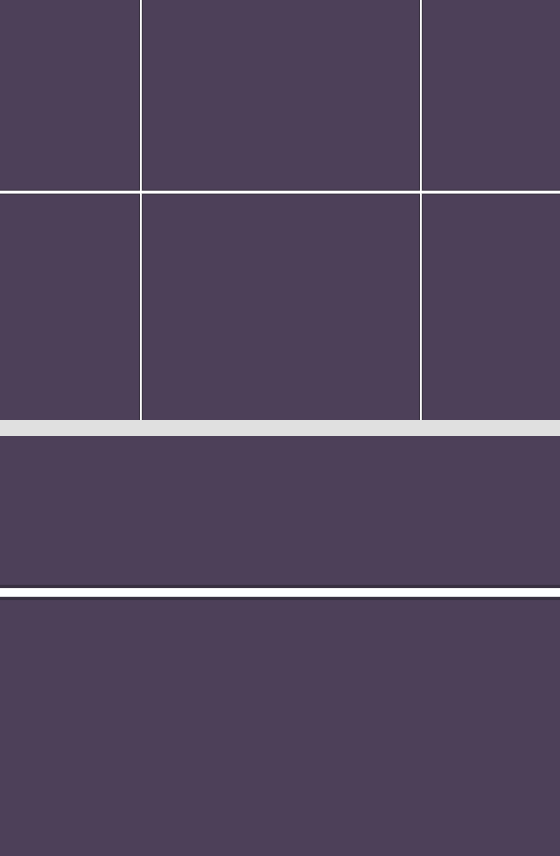
Top, the full canvas; bottom, a detail of the centre.
Give the GLSL for this pattern, as a Shadertoy shader.

```glsl
// Lengths are fractions of the canvas height
const float TILE_SIZE = 0.66667;
const vec2 LINE_CENTER = vec2(0.3355, 0.5425);  // x of upright, y of level line
const vec2 LINE_WIDTH = vec2(0.00432, 0.00693);
const float RIM_WIDTH = 0.0026;

const vec3 TILE_COLOR = vec3(0.302, 0.251, 0.349);
const vec3 RIM_COLOR = vec3(0.22, 0.19, 0.25);
const vec3 LINE_COLOR = vec3(1.0);

// Distance on each axis to the nearest repeated grid line
vec2 gridDistance(vec2 p) {
    vec2 cell = fract((p - LINE_CENTER) / TILE_SIZE + 0.5) - 0.5;
    return abs(cell) * TILE_SIZE;
}

// Pixel coverage of the bands on both axes, joined
float bandCoverage(vec2 dist, vec2 halfWidth, float pixel) {
    vec2 cover = clamp((halfWidth - dist) / pixel + 0.5, 0.0, 1.0);
    return max(cover.x, cover.y);
}

void mainImage(out vec4 fragColor, in vec2 fragCoord) {
    float pixel = 1.0 / iResolution.y;
    vec2 dist = gridDistance(fragCoord * pixel);
    vec2 halfWidth = 0.5 * LINE_WIDTH;

    // Thin dark rim under the bright lines
    float rim = bandCoverage(dist, halfWidth + RIM_WIDTH, pixel);
    float line = bandCoverage(dist, halfWidth, pixel);

    vec3 color = mix(TILE_COLOR, RIM_COLOR, rim);
    color = mix(color, LINE_COLOR, line);
    fragColor = vec4(color, 1.0);
}
```
